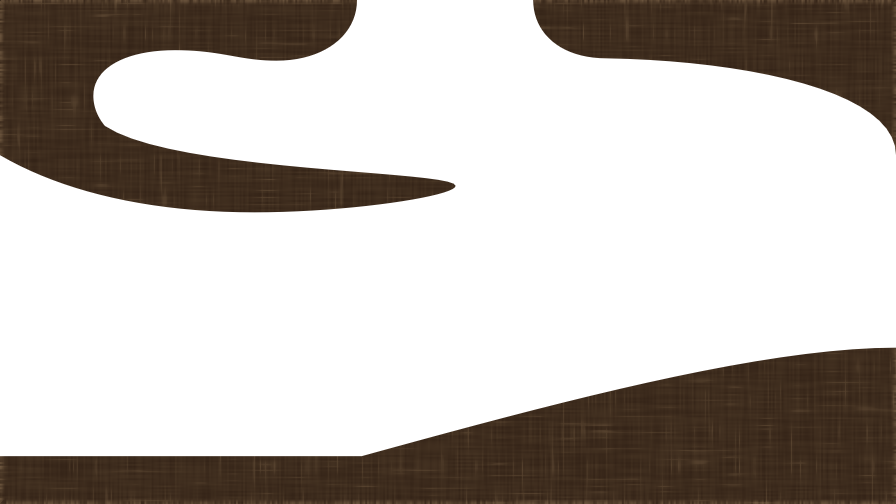
Reproduce this background procedurally as a Shadertoy shader.

```glsl
// Dark brown woven cloth cut into sweeping curved shapes on a white ground.

#define CANVAS vec2(768.0, 432.0)      // layout units across the canvas, y down
#define STEPS 20                       // straight pieces per curve
#define PAPER vec3(1.0)
#define CLOTH_DARK vec3(0.200, 0.135, 0.088)
#define CLOTH_LIGHT vec3(0.282, 0.210, 0.142)
#define FIBRE vec3(0.52, 0.42, 0.31)
#define THREAD 0.65                    // threads per unit
#define RUN 0.035                      // variations per unit along a thread
#define FRAY 5.0                       // width of the worn canvas border

float hash(vec2 p) {
    vec3 q = fract(p.xyx * 0.1031);
    q += dot(q, q.yzx + 33.33);
    return fract((q.x + q.y) * q.z);
}

float noise(vec2 p) {
    vec2 i = floor(p), f = fract(p);
    f = f * f * (3.0 - 2.0 * f);
    return mix(mix(hash(i), hash(i + vec2(1, 0)), f.x),
               mix(hash(i + vec2(0, 1)), hash(i + vec2(1, 1)), f.x), f.y);
}

vec2 bezier(vec2 a, vec2 b, vec2 c, vec2 d, float t) {
    float s = 1.0 - t;
    return s * s * s * a + 3.0 * s * t * (s * b + t * c) + t * t * t * d;
}

// Updates the outline: x is the nearest distance, y flips sign
// for each crossing of the ray that runs down from p.
void addCurve(inout vec2 outline, vec2 p, vec2 a, vec2 b, vec2 c, vec2 d) {
    vec2 start = a;
    for (int i = 1; i <= STEPS; i++) {
        vec2 end = bezier(a, b, c, d, float(i) / float(STEPS));
        vec2 e = end - start, w = p - start;
        float h = clamp(dot(w, e) / dot(e, e), 0.0, 1.0);
        outline.x = min(outline.x, length(w - h * e));
        if ((start.x > p.x) != (end.x > p.x) && w.y < e.y * w.x / e.x)
            outline.y = -outline.y;
        start = end;
    }
}

// Signed distance to the cloth edge, positive on the cloth.
float clothDistance(vec2 p) {
    vec2 o = vec2(1e4, 1.0);
    // Left swoosh: underside, tip, hollow and upper lobe
    addCurve(o, p, vec2(0, 133), vec2(55, 165), vec2(130, 182), vec2(218, 182));
    addCurve(o, p, vec2(218, 182), vec2(300, 182), vec2(390.5, 168), vec2(390.5, 159.3));
    addCurve(o, p, vec2(390.5, 159.3), vec2(390.5, 146), vec2(150, 148), vec2(90, 108));
    addCurve(o, p, vec2(90, 108), vec2(84, 101), vec2(80, 92), vec2(80, 82));
    addCurve(o, p, vec2(80, 82), vec2(80, 58), vec2(108, 43), vec2(150, 43));
    addCurve(o, p, vec2(150, 43), vec2(190, 43), vec2(205, 52), vec2(237, 52));
    addCurve(o, p, vec2(237, 52), vec2(278, 52), vec2(306, 30), vec2(306, 0));
    // Upper right corner
    addCurve(o, p, vec2(457, 0), vec2(457, 28), vec2(480, 50), vec2(520, 50));
    addCurve(o, p, vec2(520, 50), vec2(640, 52), vec2(768, 78), vec2(768, 133));
    // Bottom band and rising hill
    addCurve(o, p, vec2(0, 391), vec2(100, 391), vec2(200, 391), vec2(310, 391));
    addCurve(o, p, vec2(310, 391), vec2(470, 347), vec2(650, 298), vec2(768, 298));
    return o.x * o.y;
}

// Crossed threads with scattered bright fibres and a worn border
vec3 clothColor(vec2 p) {
    float weft = noise(p * vec2(RUN, THREAD));
    float warp = noise(p.yx * vec2(RUN, THREAD) + 91.0);
    vec3 color = mix(CLOTH_DARK, CLOTH_LIGHT, 0.5 * (weft + warp));
    float bright = smoothstep(0.82, 1.0, max(weft, warp));
    color = mix(color, FIBRE, 0.32 * bright * noise(p * 0.09 + 17.0));

    vec2 border = min(p, CANVAS - p);
    float worn = 1.0 - smoothstep(0.0, FRAY, min(border.x, border.y));
    float strand = border.x < border.y ? noise(p.yx * vec2(THREAD, 0.1))
                                      : noise(p * vec2(THREAD, 0.1));
    return mix(color, FIBRE, 0.6 * worn * strand);
}

void mainImage(out vec4 fragColor, in vec2 fragCoord) {
    vec2 p = fragCoord / iResolution.xy * CANVAS;
    p.y = CANVAS.y - p.y;
    float pixel = CANVAS.y / iResolution.y;
    float coverage = clamp(0.5 + clothDistance(p) / pixel, 0.0, 1.0);
    fragColor = vec4(mix(PAPER, clothColor(p), coverage), 1.0);
}
```
